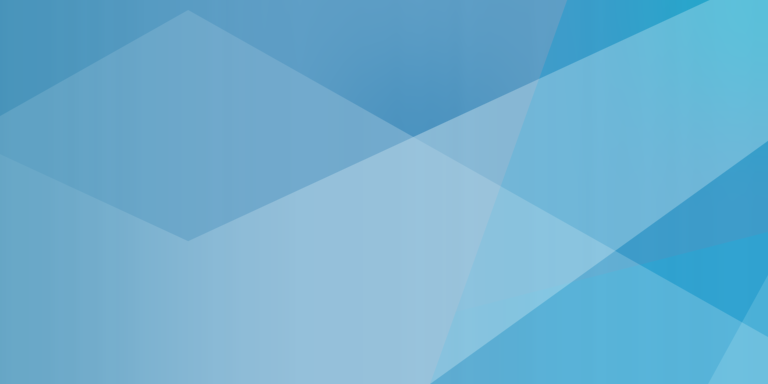
Give the GLSL for this background, as a Shadertoy shader.

```glsl
// Soft coverage of the side where d is positive
float cover(float d) {
    float blur = 0.8 / iResolution.y;
    return smoothstep(-blur, blur, d);
}

float hash(float n) {
    n = fract(n * 0.1031);
    n *= n + 33.33;
    return fract(n * (n + n));
}

// Smooth vertical streaks, centred on zero
float streaks(float x) {
    float cell = floor(x);
    return mix(hash(cell), hash(cell + 1.0), smoothstep(0.0, 1.0, fract(x))) - 0.5;
}

void mainImage(out vec4 fragColor, in vec2 fragCoord) {
    vec2 p = fragCoord / iResolution.xy * vec2(2.0, 1.0);
    float fromPeak = abs(p.x - 0.49);

    // Masks of the overlapping sheets
    float roof = cover((0.974 - 0.564 * fromPeak - p.y) * 0.87);
    float valley = cover((0.372 + 0.4625 * fromPeak - p.y) * 0.91);
    float band = valley * cover((p.y - 0.7195 * (p.x - 1.12)) * 0.81);
    float rightSide = cover((p.x - 1.12 - 0.357 * p.y) * 0.94);
    float lowSide = cover((0.284 + 0.256 * (p.x - 1.5625) - p.y) * 0.97);
    float corner = cover((1.82 * (p.x - 1.844) - p.y) * 0.48);

    // Steel blue ground, darker behind the crossing
    vec3 color = mix(vec3(0.28, 0.58, 0.73), vec3(0.37, 0.62, 0.775), smoothstep(-0.1, 0.75, p.x));
    vec2 toCrossing = p - vec2(1.09, 0.64);
    float shade = exp(-dot(toCrossing, toCrossing) * 16.0) * (1.0 - roof) * (1.0 - valley);
    color = mix(color, vec3(0.27, 0.56, 0.74), 0.75 * shade);

    // Cyan ground on the right
    vec3 cyan = mix(vec3(0.24, 0.61, 0.79), vec3(0.13, 0.66, 0.80), smoothstep(1.4, 2.0, p.x) * smoothstep(0.45, 1.0, p.y));
    color = mix(color, cyan, rightSide * mix(0.6, 1.0, smoothstep(1.1, 1.5, p.x)));
    color = mix(color, vec3(0.18, 0.64, 0.82), rightSide * lowSide * mix(0.2, 0.85, smoothstep(1.1, 1.7, p.x)));

    // Translucent white sheets
    color = mix(color, vec3(1.0), roof * mix(0.12, 0.19, smoothstep(0.9, 1.6, p.x)));
    color = mix(color, vec3(0.97, 1.0, 1.0), band * mix(0.06, 0.27, smoothstep(0.0, 0.95, p.x)));
    color = mix(color, vec3(0.9, 1.0, 1.0), corner * 0.15);

    color += 0.008 * streaks(p.x * 32.0);
    fragColor = vec4(color, 1.0);
}
```
